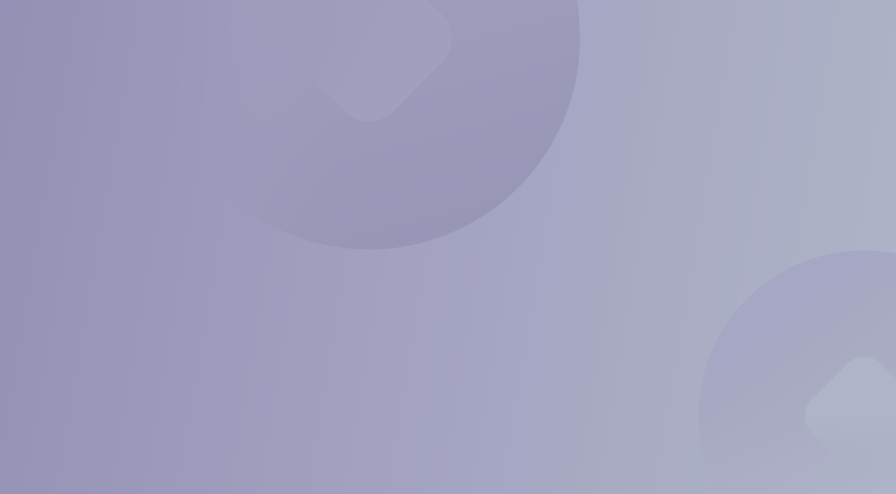
A Shadertoy shader for this background:

```glsl
// Soft lavender-to-steel gradient with two large discs, each holding a
// rounded diamond. Every shape is a signed distance filled by a linear
// gradient whose opacity fades out on one side.

#define BACKDROP_TILT 0.17
#define DISC_A_CENTER vec2(0.747, 0.922)
#define DISC_A_RADIUS 0.427
#define DISC_B_CENTER vec2(1.749, 0.158)
#define DISC_B_RADIUS 0.335
#define DIAMOND_A_SIZE 0.139
#define DIAMOND_B_SIZE 0.099
#define DIAMOND_ROUNDING 0.5

const vec3 DUSK     = vec3(0.580, 0.566, 0.709);
const vec3 LAVENDER = vec3(0.625, 0.618, 0.741);
const vec3 PERI     = vec3(0.649, 0.654, 0.767);
const vec3 MIST     = vec3(0.658, 0.666, 0.760);
const vec3 STEEL    = vec3(0.684, 0.706, 0.783);

// Five-stop gradient, slightly tilted from the horizontal
vec3 backdrop(vec2 p, float aspect) {
    float t = (p.x + BACKDROP_TILT * (1.0 - p.y)) / (aspect + BACKDROP_TILT);
    vec3 color = mix(DUSK, LAVENDER, clamp(t / 0.35, 0.0, 1.0));
    color = mix(color, PERI, clamp((t - 0.35) / 0.25, 0.0, 1.0));
    color = mix(color, MIST, smoothstep(0.60, 0.70, t));
    return mix(color, STEEL, clamp((t - 0.67) / 0.33, 0.0, 1.0));
}

// Square turned by 45 degrees, with rounded corners
float diamondDistance(vec2 p, float halfSide) {
    float rounding = halfSide * DIAMOND_ROUNDING;
    vec2 turned = abs(vec2(p.x + p.y, p.x - p.y)) * 0.70711;
    vec2 q = turned - halfSide + rounding;
    return length(max(q, 0.0)) + min(max(q.x, q.y), 0.0) - rounding;
}

// Antialiased coverage of a signed distance
float coverage(float distance) {
    return clamp(0.5 - distance * iResolution.y, 0.0, 1.0);
}

// Position along a direction, from 0 to 1 across a shape of unit radius
float along(vec2 p, vec2 direction) {
    return clamp(0.5 + 0.5 * dot(p, normalize(direction)), 0.0, 1.0);
}

void mainImage(out vec4 fragColor, in vec2 fragCoord) {
    vec2 p = fragCoord / iResolution.y;
    float aspect = iResolution.x / iResolution.y;
    vec3 color = backdrop(p, aspect);

    // Upper disc: darkens downward, dissolves toward the left
    vec2 a = p - DISC_A_CENTER;
    vec2 unitA = a / DISC_A_RADIUS;
    vec3 fillA = mix(vec3(0.637, 0.629, 0.750), vec3(0.596, 0.588, 0.712),
                     along(unitA, vec2(0.25, -0.97)));
    float fadeA = smoothstep(-1.0, -0.1, unitA.x);
    color = mix(color, fillA, fadeA * coverage(length(a) - DISC_A_RADIUS));

    // Upper diamond: brightest at its lower right
    float glowA = smoothstep(0.0, 0.8, along(a / DIAMOND_A_SIZE, vec2(1.0, -0.7)));
    color = mix(color, vec3(0.629, 0.623, 0.742),
                glowA * coverage(diamondDistance(a, DIAMOND_A_SIZE)));

    // Lower disc: violet at the upper left, greyer and fainter downward
    vec2 b = p - DISC_B_CENTER;
    vec2 unitB = b / DISC_B_RADIUS;
    float descentB = along(unitB, vec2(0.6, -0.8));
    vec3 fillB = mix(vec3(0.647, 0.653, 0.767), vec3(0.668, 0.677, 0.766),
                     smoothstep(0.0, 0.5, descentB));
    fillB = mix(fillB, vec3(0.690, 0.706, 0.782), smoothstep(0.4, 0.9, descentB));
    float fadeB = smoothstep(-0.8, 0.0, unitB.y);
    color = mix(color, fillB, fadeB * coverage(length(b) - DISC_B_RADIUS));

    // Lower diamond: pale, fading at its lower edge
    float glowB = smoothstep(-1.4, 0.3, b.y / DIAMOND_B_SIZE);
    color = mix(color, vec3(0.689, 0.707, 0.785),
                glowB * coverage(diamondDistance(b, DIAMOND_B_SIZE)));

    fragColor = vec4(color, 1.0);
}
```
